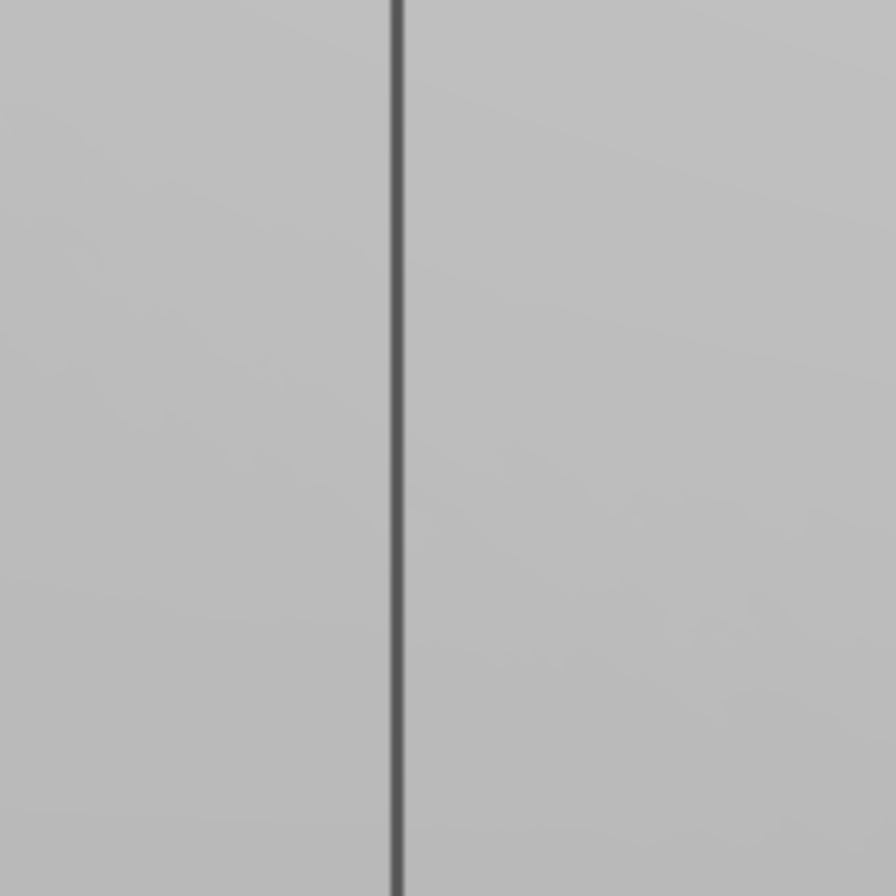
Reproduce this texture procedurally as a three.js fragment shader.

```glsl
varying vec2 vUv;

vec2 hashGradient(vec2 cell) {
  vec2 h = vec2(dot(cell, vec2(127.1, 311.7)), dot(cell, vec2(269.5, 183.3)));
  return fract(sin(h) * 43758.5) * 2.0 - 1.0;
}

float gradientNoise(vec2 p) {
  vec2 cell = floor(p);
  vec2 f = fract(p);
  vec2 blend = f * f * f * (f * (f * 6.0 - 15.0) + 10.0);
  float bottom = mix(dot(hashGradient(cell), f),
                     dot(hashGradient(cell + vec2(1.0, 0.0)), f - vec2(1.0, 0.0)), blend.x);
  float top = mix(dot(hashGradient(cell + vec2(0.0, 1.0)), f - vec2(0.0, 1.0)),
                  dot(hashGradient(cell + 1.0), f - 1.0), blend.x);
  return mix(bottom, top, blend.y);
}

float fbm(vec2 p) {
  float sum = 0.0;
  float amplitude = 0.5;
  for (int octave = 0; octave < 5; octave++) {
    sum += amplitude * gradientNoise(p);
    p = mat2(0.8, 0.6, -0.6, 0.8) * p * 2.1 + 7.3;
    amplitude *= 0.5;
  }
  return sum;
}

void main() {
  // Soft light falling off toward the lower left
  float wall = 0.726 + 0.015 * vUv.y + 0.008 * vUv.x * vUv.y;

  // Faint mottling, drawn out along a falling diagonal band
  vec2 slanted = vec2(vUv.x - vUv.y, vUv.x + vUv.y) * vec2(4.0, 8.0);
  float bandHeight = 0.78 - 0.9 * vUv.x + 0.35 * vUv.x * vUv.x;
  float band = exp(-pow((vUv.y - bandHeight) / 0.2, 2.0));
  wall += 0.004 * smoothstep(-0.12, 0.12, vUv.y - bandHeight + 0.2 * fbm(slanted));
  wall += 0.005 * band * fbm(slanted * 1.7 + 3.0);

  // Blurred vertical seam
  float seam = 1.0 - smoothstep(0.0025, 0.0118, abs(vUv.x - 0.4433));
  gl_FragColor = vec4(vec3(mix(wall, 0.335, seam)), 1.0);
}
```
